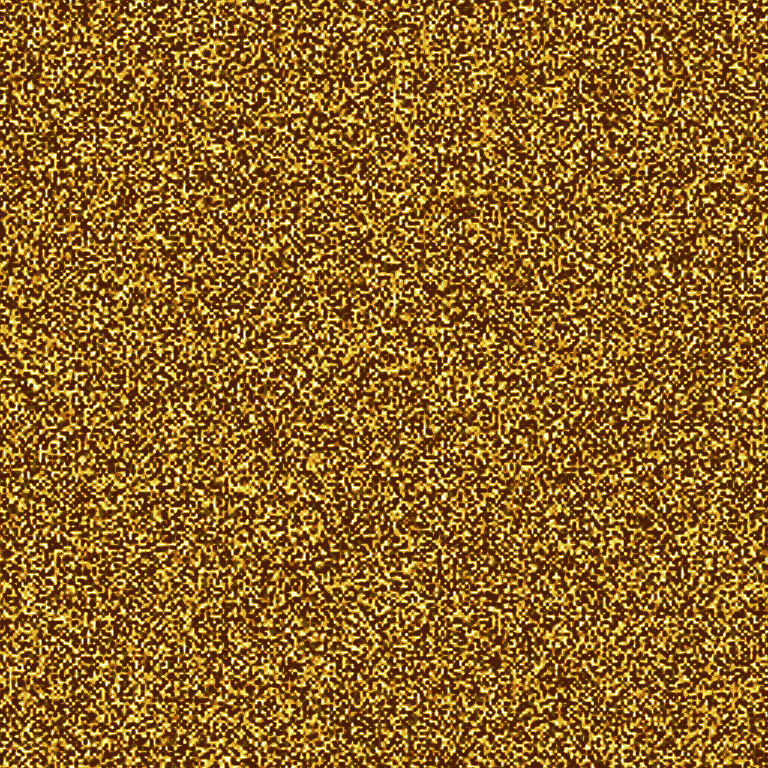
Write a Shadertoy shader that draws this texture.

```glsl
#define GRAINS 256.0
#define SHARPEN 0.125
#define TINT_AMOUNT 0.5
#define NOISE_GAIN 6.3
#define DARK_BROWN vec3(0.31, 0.12, 0.02)
#define OLIVE vec3(0.38, 0.27, 0.03)
#define ORANGE vec3(0.70, 0.39, 0.07)
#define GOLD vec3(0.88, 0.69, 0.15)
#define YELLOW vec3(0.92, 0.93, 0.34)
#define SPARKLE vec3(1.0, 1.0, 0.90)

// Two independent values per cell, centred on zero
vec2 hash(vec2 cell) {
    vec3 p = fract(cell.xyx * vec3(0.1031, 0.1030, 0.0973));
    p += dot(p, p.yzx + 33.33);
    return fract((p.xx + p.yz) * p.zy) - 0.5;
}

// Cell value pushed away from its four neighbours
vec2 sharpGrain(vec2 cell) {
    vec2 e = vec2(1.0, 0.0);
    vec2 around = hash(cell + e.xy) + hash(cell - e.xy)
                + hash(cell + e.yx) + hash(cell - e.yx);
    return hash(cell) - SHARPEN * around;
}

// Smoothly joined grains, scaled to about unit deviation
vec2 grainNoise(vec2 p) {
    vec2 cell = floor(p);
    vec2 f = p - cell;
    vec2 low = mix(sharpGrain(cell), sharpGrain(cell + vec2(1, 0)), f.x);
    vec2 high = mix(sharpGrain(cell + vec2(0, 1)), sharpGrain(cell + vec2(1, 1)), f.x);
    return NOISE_GAIN * mix(low, high, f.y);
}

float softStep(float edge, float width, float x) {
    return smoothstep(edge - width, edge + width, x);
}

// Metallic ramp: brown shadows, gold body, pale glints
vec3 glitterColor(float light, float tint) {
    float shifted = light + TINT_AMOUNT * tint;
    vec3 color = DARK_BROWN * (1.1 + 0.12 * light);
    color = mix(color, OLIVE, softStep(-0.45, 0.35, shifted));
    color = mix(color, ORANGE, softStep(0.08, 0.2, light));
    color = mix(color, GOLD, softStep(0.48, 0.3, shifted) * softStep(0.2, 0.2, light));
    color = mix(color, YELLOW, softStep(1.36, 0.3, light));
    return mix(color, SPARKLE, softStep(1.88, 0.3, light));
}

void mainImage(out vec4 fragColor, in vec2 fragCoord) {
    vec2 uv = fragCoord / iResolution.y;
    vec2 grain = grainNoise(uv * GRAINS - 0.5 + 64.0);
    fragColor = vec4(glitterColor(grain.x, grain.y), 1.0);
}
```
